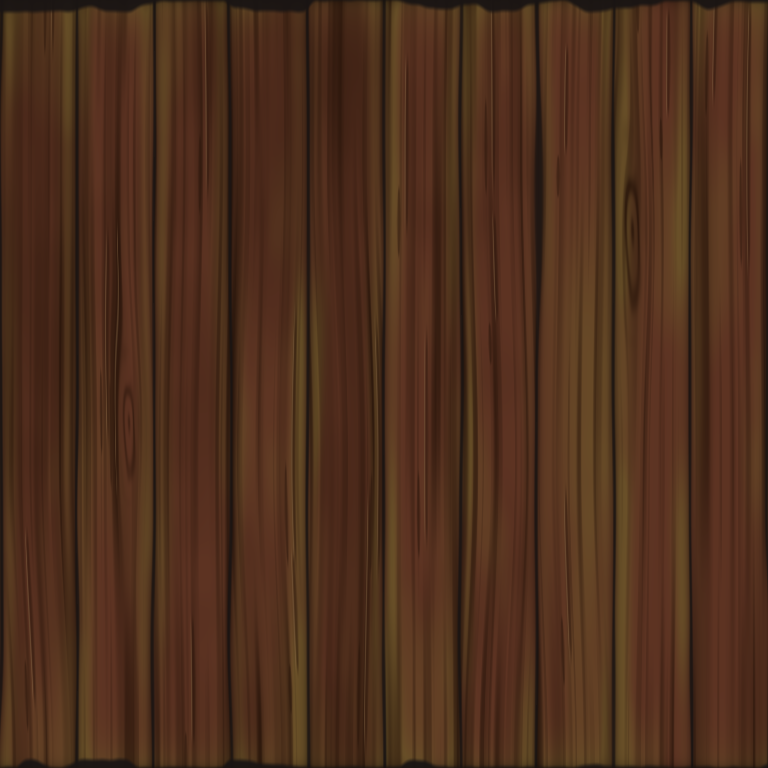
This texture is drawn by a WebGL 2 fragment shader. Its source:

```glsl
#version 300 es
precision highp float;

uniform vec2 u_resolution;
out vec4 outColor;

const float PLANKS = 10.0;
const vec3 RED_WOOD = vec3(0.365, 0.2, 0.135);
const vec3 DARK_WOOD = vec3(0.15, 0.075, 0.035);
const vec3 OLIVE = vec3(0.43, 0.345, 0.165);
const vec3 GAP = vec3(0.1, 0.08, 0.075);
const vec3 SCRATCH = vec3(0.48, 0.36, 0.24);

// Overall lightness of each plank, and olive stain along each seam
const float PLANK_TONE[10] = float[](0.76, 0.88, 0.74, 0.76, 0.84, 0.9, 0.8, 0.95, 0.93, 0.9);
const float SEAM_STAIN[11] = float[](0.5, 0.5, 0.55, 0.45, 0.9, 0.75, 0.65, 0.45, 0.8, 0.8, 0.3);
// Knots: centre and half size
const vec4 KNOTS[2] = vec4[](vec4(0.166, 0.45, 0.014, 0.1), vec4(0.821, 0.70, 0.018, 0.14));

float hash(vec2 p) {
    vec3 q = fract(p.xyx * 0.1031);
    q += dot(q, q.yzx + 33.33);
    return fract((q.x + q.y) * q.z);
}

float noise(vec2 p) {
    vec2 i = floor(p), f = fract(p);
    f = f * f * (3.0 - 2.0 * f);
    float low = mix(hash(i), hash(i + vec2(1, 0)), f.x);
    float high = mix(hash(i + vec2(0, 1)), hash(i + vec2(1, 1)), f.x);
    return mix(low, high, f.y);
}

float fbm(vec2 p) {
    return 0.55 * noise(p) + 0.3 * noise(p * 2.1 + 7.3) + 0.15 * noise(p * 4.3 + 3.1);
}

float bump(vec2 p, vec2 centre, vec2 size) {
    vec2 q = (p - centre) / size;
    return exp(-dot(q, q));
}

// Dark vertical fibres, 0 = clear and 1 = darkest
float fibres(vec2 p, float seed) {
    float broad = smoothstep(0.45, 0.95, noise(vec2(p.x * 75.0 + seed, p.y * 1.5)));
    float medium = smoothstep(0.5, 0.95, noise(vec2(p.x * 150.0 + seed, p.y * 1.9 + 5.0)));
    float fine = smoothstep(0.55, 0.95, noise(vec2(p.x * 260.0 + seed, p.y * 2.5 + 9.0)));
    return 0.36 * broad + 0.46 * medium + 0.28 * fine;
}

// Tapered upright line; size holds half width and half length
float taperedLine(vec2 p, vec2 centre, vec2 size) {
    vec2 q = p - centre;
    float along = clamp(1.0 - abs(q.y) / size.y, 0.0, 1.0);
    float width = size.x * sqrt(along) + 0.0004;
    return smoothstep(width, 0.0, abs(q.x)) * smoothstep(0.0, 0.3, along);
}

// Ragged plank end: x = dark gap, y = stain beside it
vec2 raggedEnd(float x, float fromEnd, float depth, float seed) {
    float lump = smoothstep(0.5, 0.9, noise(vec2(x * 26.0, seed)));
    float edge = depth * lump + 0.002 * noise(vec2(x * 90.0, seed)) - 0.001;
    float gap = 1.0 - smoothstep(edge - 0.003, edge + 0.005, fromEnd);
    return vec2(gap, exp(-max(fromEnd - edge, 0.0) * 38.0));
}

void main() {
    vec2 uv = gl_FragCoord.xy / u_resolution;

    // Nearest seam and the plank beside it
    float across = uv.x * PLANKS;
    float seam = floor(across + 0.5);
    float sway = 0.05 * (noise(vec2(seam * 7.3, uv.y * 6.0)) - 0.5);
    float offset = across - seam - sway;
    float side = step(0.0, offset);
    float plank = clamp(seam - 1.0 + side, 0.0, PLANKS - 1.0);
    float away = abs(offset);

    // Grain bends along the plank and spreads around knots
    vec2 grain = uv;
    grain.x += 0.014 * (noise(vec2(plank * 3.7, uv.y * 2.5)) - 0.5);
    float rings = 0.0;
    for (int i = 0; i < 2; i++) {
        vec2 q = (uv - KNOTS[i].xy) / KNOTS[i].zw;
        q.x += 0.3 * q.y * q.y - 0.15 + 0.25 * q.y;
        float radius = length(q);
        float ownPlank = step(abs(floor(KNOTS[i].x * PLANKS) - plank), 0.5);
        grain.x -= ownPlank * q.x * KNOTS[i].z * 0.7 * exp(-0.5 * radius * radius);
        float wave = 0.5 + 0.5 * cos(radius * 9.0 + 4.0 * noise(q * 1.5));
        rings += ownPlank * wave * wave * (1.0 - smoothstep(0.4, 1.2, radius));
    }

    // Wood tone
    float blotch = fbm(vec2(uv.x * 9.0 + plank * 2.3, uv.y * 4.5));
    float tone = PLANK_TONE[int(plank)] + 0.45 * (blotch - 0.45) + 0.1;
    tone -= 0.24 * bump(uv, vec2(0.42, 0.88), vec2(0.14, 0.2));
    tone -= 0.16 * bump(uv, vec2(0.05, 0.5), vec2(0.08, 0.18));
    tone += 0.12 * (0.5 - uv.y);
    float streak = fibres(grain, plank * 17.0);

    // Olive stain beside seams and in broad patches
    float patchy = smoothstep(0.2, 0.75, noise(vec2(seam * 5.3 + side * 2.7, uv.y * 4.0)));
    float stainWidth = 0.05 + 0.08 * noise(vec2(seam * 3.1 + side * 4.7, uv.y * 3.0));
    float stain = SEAM_STAIN[int(seam)] * (0.15 + 0.75 * patchy) * bump(vec2(away, 0.0), vec2(0.11, 0.0), vec2(stainWidth, 1.0));
    stain += 0.7 * bump(uv, vec2(0.765, 0.48), vec2(0.045, 0.22)) * (0.6 + 0.6 * blotch);
    stain += 0.4 * bump(uv, vec2(0.815, 0.87), vec2(0.022, 0.45));
    stain += 0.32 * smoothstep(0.48, 0.8, fbm(vec2(uv.x * 13.0, uv.y * 3.0 + 20.0)));
    vec2 top = raggedEnd(uv.x, 1.0 - uv.y, 0.014, 2.0);
    vec2 bottom = raggedEnd(uv.x, uv.y, 0.010, 8.0);
    stain += 0.7 * max(top.y, bottom.y) * noise(vec2(uv.x * 16.0, 4.0));

    vec3 color = mix(DARK_WOOD, RED_WOOD, clamp(tone, 0.15, 1.0));
    color = mix(color, OLIVE, clamp(stain, 0.0, 0.8));
    color = mix(color, DARK_WOOD, clamp(streak * 0.85 + rings * 0.45, 0.0, 0.85));

    // Dark nicks and pale scratches scattered over each plank
    for (int i = 0; i < 2; i++) {
        vec2 key = vec2(plank * 3.0 + float(i), 31.0);
        vec2 centre = vec2((plank + 0.2 + 0.6 * hash(key)) / PLANKS, hash(key + 5.0));
        float reach = 0.03 + 0.05 * hash(key + 9.0);
        float nick = taperedLine(grain, centre, vec2(0.0035, reach));
        float pale = taperedLine(grain, centre + vec2(0.008, 0.1), vec2(0.0013, reach * 2.5));
        float shadow = taperedLine(grain, centre + vec2(0.0105, 0.1), vec2(0.004, reach * 2.5));
        color = mix(color, DARK_WOOD, 0.5 * max(nick, shadow));
        color = mix(color, SCRATCH, 0.5 * pale);
    }

    // Seams, one of them opened wide, and the plank ends
    float opened = step(abs(seam - 7.0), 0.5) * bump(uv, vec2(0.7, 0.75), vec2(1.0, 0.12));
    float halfGap = 0.012 * noise(vec2(seam * 9.1, uv.y * 9.0)) + 0.04 * opened;
    float depth = 0.65 + 0.25 * noise(vec2(seam * 4.3, uv.y * 5.0));
    color *= 1.0 - 0.4 * exp(-max(away - halfGap, 0.0) * 24.0);
    color = mix(color, GAP, depth * (1.0 - smoothstep(halfGap * 0.5, halfGap + 0.026, away)));
    color *= 1.0 - 0.3 * exp(-min(uv.y, 1.0 - uv.y) * 160.0);
    color = mix(color, GAP, 0.95 * max(top.x, bottom.x));
    outColor = vec4(color, 1.0);
}
```
